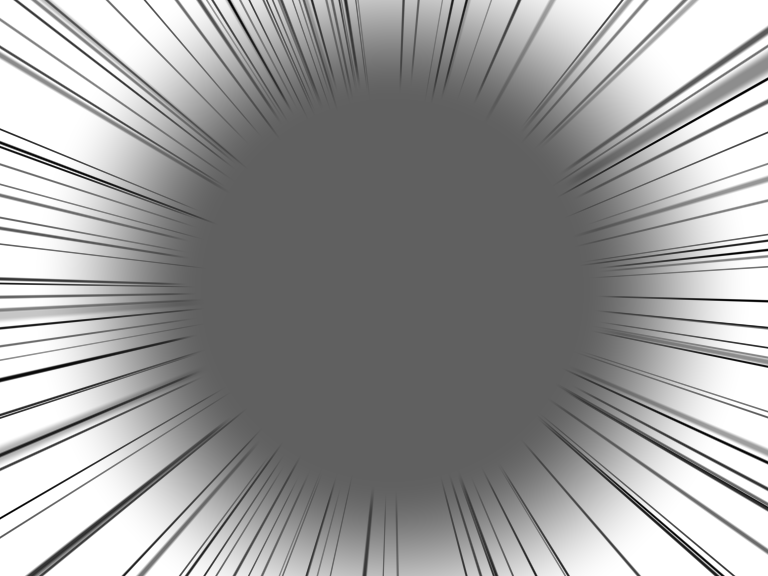
Give the GLSL for this background, as a Shadertoy shader.

```glsl
// Radial speed lines around a soft grey disc that fades out to white.

const float TAU = 6.2831853;
const vec2 FOCUS = vec2(0.0145, -0.004);  // disc centre, from the canvas middle
const float DISC_RADIUS = 0.328;
const float FADE_RADIUS = 0.63;
const float DISC_GREY = 0.378;

float hash(float n, float seed) {
    return fract(sin(n * 127.1 + seed * 311.7) * 43758.5453);
}

// Rays crowd toward the left, the top and the lower corners.
float crowding(float angle) {
    float left = 0.20 * (0.5 - 0.5 * cos(angle));
    float top = 0.25 * exp(-40.0 * pow(angle - 1.80, 2.0));
    float lowerRight = 0.20 * exp(-12.0 * pow(angle + 0.62, 2.0));
    float upperRightGap = 0.25 * exp(-25.0 * pow(angle - 0.92, 2.0));
    return 0.55 + left + top + lowerRight - upperRightGap;
}

// One ring of rays: each angular cell may hold a ray of random place and width.
float rayLayer(float angle, float radius, float pixel, float count,
               float halfWidth, float density, float seed) {
    float turn = (angle / TAU + 0.5) * count;
    float cell = floor(turn);
    float cellAngle = ((cell + 0.5) / count - 0.5) * TAU;
    float present = step(hash(cell, seed), density * crowding(cellAngle));

    float place = mix(0.2, 0.8, hash(cell, seed + 1.0));
    float offset = abs(fract(turn) - place) * TAU / count * radius;

    // Widths grow outward from a thin tip.
    float variety = hash(cell, seed + 2.0);
    float taper = smoothstep(0.24, 0.85, radius);
    float width = halfWidth * mix(0.35, 1.5, variety * variety) * (0.35 + taper);
    float coverage = 1.0 - smoothstep(width * 0.25, width + pixel, offset);
    coverage *= min(1.0, 0.35 + width / pixel);

    // Tips emerge softly at slightly different distances.
    float start = DISC_RADIUS + 0.04 * hash(cell, seed + 3.0) - 0.01;
    float reveal = smoothstep(start, start + 0.06, radius) * 0.5
                 + smoothstep(start, start + 0.25, radius) * 0.5;
    float strength = mix(0.45, 1.0, hash(cell, seed + 4.0));
    return present * coverage * reveal * strength;
}

void mainImage(out vec4 fragColor, in vec2 fragCoord) {
    vec2 p = (fragCoord - 0.5 * iResolution.xy) / iResolution.y - FOCUS;
    float radius = length(p);
    float angle = atan(p.y, p.x);
    float pixel = 1.0 / iResolution.y;

    // Grey disc and its halo
    float shade = mix(DISC_GREY, 1.0, smoothstep(DISC_RADIUS, FADE_RADIUS, radius));

    // Fine, medium and bold rays, then faint broad smudges
    float light = 1.0 - rayLayer(angle, radius, pixel, 150.0, 0.0019, 0.75, 3.0);
    light *= 1.0 - rayLayer(angle, radius, pixel, 97.0, 0.0026, 0.60, 11.0);
    light *= 1.0 - rayLayer(angle, radius, pixel, 61.0, 0.0046, 0.50, 23.0);
    light *= 1.0 - 0.45 * rayLayer(angle, radius, pixel, 43.0, 0.0120, 0.45, 37.0);

    fragColor = vec4(vec3(shade * light), 1.0);
}
```
